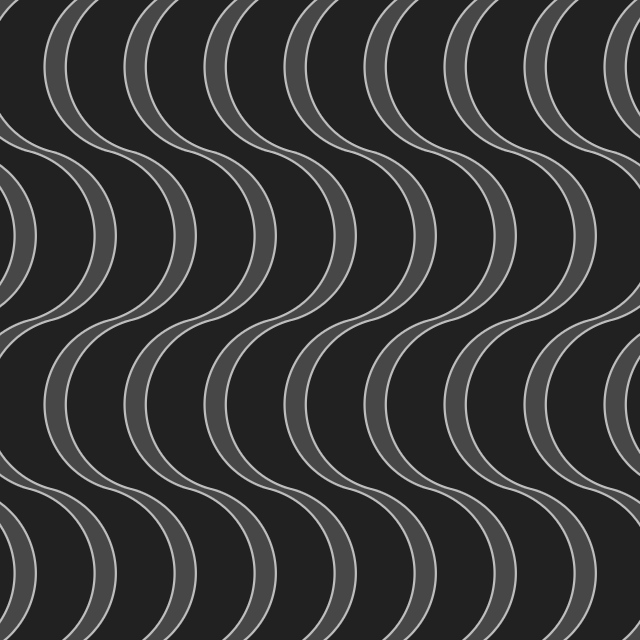
This pattern is drawn by a Shadertoy shader. Its source:

```glsl
// Evenly spaced grey ribbons that snake up a dark ground, outlined in light grey.
// The spine is a chain of circular arcs bulging right and left in turn; each
// ribbon is the spine shifted sideways, so it thins where the curve runs flat.

#define COLUMNS      8.0     // ribbons across the canvas
#define BEND_HEIGHT  0.2637  // height of one arc
#define BEND_START   0.1042  // height of a rightward bulge
#define SWING        0.1016  // sideways reach from the spine's middle
#define SPINE_X      0.1878  // middle of one ribbon's swing
#define RIBBON_WIDTH 0.0332  // horizontal distance between outlines
#define LINE_WIDTH   0.0035
#define GROUND_COLOR vec3(0.13)
#define RIBBON_COLOR vec3(0.28)
#define LINE_COLOR   vec3(0.74)

// Antialiased coverage of the region where dist is negative
float coverage(float dist, float pixel) {
    return clamp(0.5 - dist / pixel, 0.0, 1.0);
}

// Signed distance to the nearest ribbon's outline, negative inside
float ribbonDistance(vec2 p) {
    // Radius of the arc through the bulge and its two inflections
    float halfBend = 0.5 * BEND_HEIGHT;
    float radius = (SWING * SWING + halfBend * halfBend) / (2.0 * SWING);

    // Position within the current arc, and which way it bulges
    float bend = (p.y - BEND_START) / BEND_HEIGHT;
    float index = floor(bend + 0.5);
    float rise = (bend - index) * BEND_HEIGHT;
    float side = 1.0 - 2.0 * mod(index, 2.0);

    float reach = sqrt(radius * radius - rise * rise);
    float spine = SPINE_X + side * (SWING - radius + reach);

    // Repeat across, then turn the horizontal gap into a perpendicular one
    float offset = (fract((p.x - spine) * COLUMNS + 0.5) - 0.5) / COLUMNS;
    return (abs(offset) - 0.5 * RIBBON_WIDTH) * reach / radius;
}

void mainImage(out vec4 fragColor, in vec2 fragCoord) {
    float pixel = 1.0 / iResolution.y;
    float dist = ribbonDistance(fragCoord * pixel);

    vec3 color = mix(GROUND_COLOR, RIBBON_COLOR, coverage(dist, pixel));
    color = mix(color, LINE_COLOR, coverage(abs(dist) - 0.5 * LINE_WIDTH, pixel));
    fragColor = vec4(color, 1.0);
}
```
